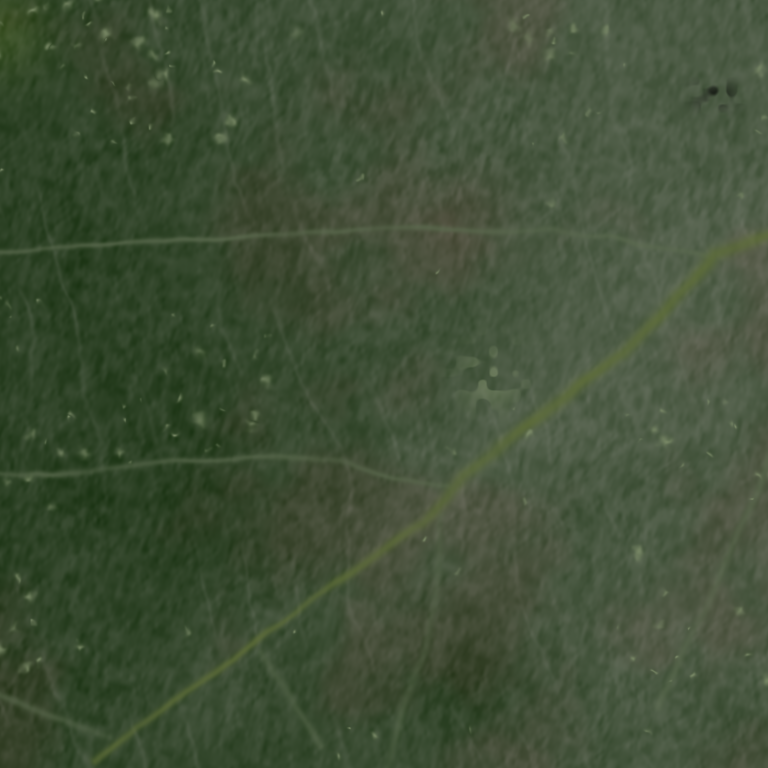
A Shadertoy shader for this texture:

```glsl
const vec3 SHADE_GREEN = vec3(0.135, 0.225, 0.105);
const vec3 DUSTY_GREEN = vec3(0.365, 0.410, 0.335);
const vec3 RIB_GREEN = vec3(0.37, 0.43, 0.22);
const vec3 VEIN_GREEN = vec3(0.36, 0.42, 0.31);
const vec3 SPECK_PALE = vec3(0.50, 0.56, 0.42);
const vec3 WARM_TINT = vec3(0.030, -0.006, 0.008);
const float GRAIN_SCALE = 95.0;
const float GRAIN_STRENGTH = 0.42;
const float SPECK_CELLS = 44.0;
const float RIB_WIDTH = 0.0075;
const float VEIN_WIDTH = 0.0042;

const vec2 MIDRIB[7] = vec2[7](vec2(0.12, 0.01), vec2(0.34, 0.17), vec2(0.55, 0.32),
    vec2(0.60, 0.38), vec2(0.81, 0.54), vec2(0.93, 0.67), vec2(1.02, 0.70));
const vec2 UPPER_VEIN[7] = vec2[7](vec2(-0.02, 0.67), vec2(0.12, 0.681), vec2(0.30, 0.690),
    vec2(0.50, 0.702), vec2(0.68, 0.700), vec2(0.80, 0.690), vec2(0.92, 0.668));
const vec2 LOWER_VEIN[7] = vec2[7](vec2(-0.02, 0.388), vec2(0.07, 0.381), vec2(0.20, 0.397),
    vec2(0.33, 0.406), vec2(0.44, 0.401), vec2(0.51, 0.378), vec2(0.58, 0.368));

float hash(vec2 p) {
    vec3 q = fract(p.xyx * vec3(0.1031, 0.1030, 0.0973));
    q += dot(q, q.yzx + 33.33);
    return fract((q.x + q.y) * q.z);
}

float noise(vec2 p) {
    vec2 i = floor(p), f = fract(p);
    f = f * f * (3.0 - 2.0 * f);
    return mix(mix(hash(i), hash(i + vec2(1, 0)), f.x),
               mix(hash(i + vec2(0, 1)), hash(i + vec2(1, 1)), f.x), f.y);
}

float fbm(vec2 p) {
    float sum = 0.0, amp = 0.5;
    for (int i = 0; i < 4; i++) {
        sum += amp * noise(p);
        p = mat2(1.6, 1.2, -1.2, 1.6) * p + 7.3;
        amp *= 0.5;
    }
    return sum / 0.9375;
}

float segment(vec2 p, vec2 a, vec2 b) {
    vec2 d = b - a;
    return length(p - a - d * clamp(dot(p - a, d) / dot(d, d), 0.0, 1.0));
}

float polyline(vec2 p, vec2 pts[7]) {
    float d = 9.0;
    for (int i = 0; i < 6; i++) d = min(d, segment(p, pts[i], pts[i + 1]));
    return d;
}

float stroke(float d, float width) {
    return exp(-d * d / (width * width));
}

// Pale flecks gathered in loose clusters
float specks(vec2 p) {
    vec2 q = p * SPECK_CELLS, cell = floor(q);
    float cover = 0.0;
    for (int y = -1; y <= 1; y++)
    for (int x = -1; x <= 1; x++) {
        vec2 c = cell + vec2(x, y);
        float cluster = smoothstep(0.45, 0.80, noise(c * 0.16 + 4.0));
        float present = step(hash(c + 3.1), 0.015 + 0.30 * cluster);
        vec2 d = q - c - vec2(hash(c + 11.7), hash(c + 23.9));
        d += 0.35 * (vec2(noise(q * 2.7), noise(q * 2.7 + 19.0)) - 0.5);
        float radius = mix(0.10, 0.34, pow(hash(c + 41.3), 2.0));
        cover = max(cover, present * stroke(length(d), radius) * mix(0.3, 0.85, hash(c + 57.0)));
    }
    return cover;
}

void mainImage(out vec4 fragColor, in vec2 fragCoord) {
    vec2 p = fragCoord / iResolution.xy;
    vec2 wobble = vec2(fbm(p * 14.0), fbm(p * 14.0 + 31.0)) - 0.5;
    vec2 w = p + 0.012 * wobble;
    float rib = polyline(w, MIDRIB);

    // Broad change from shaded left to dusty right
    float tone = mix(0.17, 0.69, smoothstep(0.12, 0.86, p.x + 0.12 * (p.y - 0.5) + 0.22 * (fbm(p * 5.0) - 0.5)));
    tone += 0.13 * stroke(rib, 0.09) + 0.12 * stroke(length((p - vec2(0.27, 0.97)) * vec2(1.0, 0.8)), 0.15);
    tone += 0.12 * stroke(length(p - vec2(0.30, 0.0)), 0.18);
    tone -= 0.26 * stroke(length((p - vec2(0.60, 0.12)) * vec2(1.0, 0.7)), 0.075);
    tone -= 0.20 * stroke(length(p - vec2(0.98, 0.03)), 0.09);
    tone += 0.20 * (fbm(p * 11.0 + 5.0) - 0.5);

    // Fine wrinkled grain, stretched along a steep diagonal
    vec2 g = mat2(0.95, 0.31, -0.31, 0.95) * w * vec2(1.0, 0.85);
    float grain = noise(g * vec2(1.25, 0.75) * GRAIN_SCALE) - 0.5;
    grain += 0.6 * (noise(g * vec2(2.1, 1.5) * GRAIN_SCALE + 17.0) - 0.5);
    tone += GRAIN_STRENGTH * grain * mix(0.65, 0.95, noise(p * 9.0));

    // Faint broken cross veins
    float lane = (p.x + 0.27 * p.y + 0.05 * (noise(p * 5.0 + 9.0) - 0.5) + 0.025 * wobble.x) * 14.0;
    float cross_vein = stroke(abs(fract(lane) - 0.5), 0.055);
    cross_vein *= smoothstep(0.40, 0.70, noise(vec2(floor(lane) * 5.3, p.y * 9.0))) * (1.0 - 0.7 * p.x);
    tone += 0.24 * cross_vein;

    vec3 color = mix(SHADE_GREEN, DUSTY_GREEN, clamp(tone, -0.15, 1.15));
    color += WARM_TINT * (smoothstep(0.5, 0.75, fbm(p * 6.0 + 40.0)) + stroke(length(p - vec2(0.61, 0.72)), 0.06));
    color += vec3(0.05, 0.06, 0.0) * stroke(length(p - vec2(0.0, 0.96)), 0.06);

    // Side veins and midrib
    float side = min(polyline(w, UPPER_VEIN), polyline(w, LOWER_VEIN));
    float down = min(segment(w, vec2(0.572, 0.33), vec2(0.568, 0.21)), segment(w, vec2(0.568, 0.21), vec2(0.50, -0.01)));
    float minor = min(segment(w, vec2(1.01, 0.42), vec2(0.86, 0.08)), segment(w, vec2(-0.01, 0.10), vec2(0.14, 0.04)));
    minor = min(minor, segment(w, vec2(0.34, 0.15), vec2(0.42, 0.03)));
    float fade = mix(0.35, 0.75, noise(p * 16.0));
    color = mix(color, VEIN_GREEN, fade * stroke(side, VEIN_WIDTH));
    color = mix(color, VEIN_GREEN, 0.8 * fade * stroke(min(down, minor), VEIN_WIDTH * 1.3));
    float ribWidth = RIB_WIDTH * mix(0.65, 1.15, smoothstep(0.35, 0.65, p.x));
    color = mix(color, RIB_GREEN, mix(0.55, 0.85, noise(p * 22.0)) * stroke(rib, ribWidth));

    // Flecks and one dark blemish
    color = mix(color, SPECK_PALE, specks(w));
    color = mix(color, SPECK_PALE, 0.6 * stroke(length(p - vec2(0.64, 0.51)), 0.04) * smoothstep(0.5, 0.75, noise(p * 70.0)));
    color *= 1.0 - 0.65 * stroke(length((p - vec2(0.93, 0.876)) * vec2(0.8, 1.3)), 0.022) * smoothstep(0.35, 0.65, noise(p * 85.0));
    fragColor = vec4(color, 1.0);
}
```
